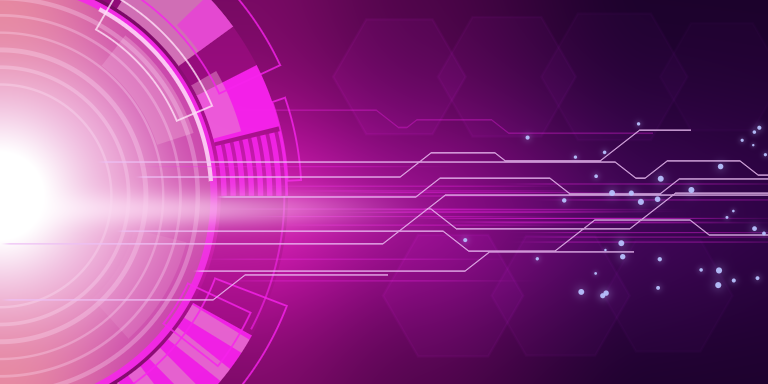
A Shadertoy shader for this background:

```glsl
// Glowing segmented dial at the left, sending circuit traces across a dark violet field.

const vec3 VIOLET = vec3(0.15, 0.008, 0.235);
const vec3 PLUM = vec3(0.43, 0.025, 0.40);
const vec3 ORCHID = vec3(0.64, 0.05, 0.53);
const vec3 MAGENTA = vec3(0.97, 0.13, 0.93);
const vec3 PINK = vec3(0.90, 0.56, 0.79);
const vec3 PEACH = vec3(0.91, 0.55, 0.62);
const vec3 PALE = vec3(1.0, 0.88, 0.97);
const vec3 SPARK = vec3(0.72, 0.76, 1.0);

float hash(float n) { return fract(sin(n * 127.1 + 3.7) * 4375.85); }

// Antialiased shapes from signed distances
float fill(float d) { return clamp(0.5 - d * iResolution.y, 0.0, 1.0); }
float stroke(float d, float halfWidth) { return fill(abs(d) - halfWidth); }
float bell(float d, float width) { return exp(-d * d / (width * width)); }

// Ring sector; polar = (radius, degrees), span = (radii, angles)
float sector(vec2 polar, vec4 span) {
  vec2 d = abs(polar - 0.5 * (span.xz + span.yw)) - 0.5 * (span.yw - span.xz);
  return max(d.x, radians(d.y) * polar.x);
}
void block(inout vec3 c, vec2 polar, vec4 span, vec3 color, float alpha) {
  c = mix(c, color, alpha * fill(sector(polar, span)));
}
void frame(inout vec3 c, vec2 polar, vec4 span, vec3 color) {
  c = mix(c, color, 0.8 * stroke(sector(polar, span), 0.0024));
}

float hexagon(vec2 p, float radius) {
  p = abs(p);
  return max(p.y, dot(p, vec2(0.866, 0.5))) - radius;
}

// Horizontal trace with three sloped steps, limited to a span of x
float trace(vec2 p, vec2 span, float y, vec3 starts, vec3 rises) {
  vec3 steps = sign(rises) * clamp((p.x - starts) * 0.78, vec3(0), abs(rises));
  float d = p.y - y - dot(steps, vec3(1));
  return stroke(d, 0.0021) * smoothstep(span.x, span.x + 0.03, p.x) * step(p.x, span.y);
}

vec3 background(vec2 p) {
  vec3 c = mix(ORCHID, PLUM, smoothstep(0.65, 1.1, p.x));
  c = mix(c, VIOLET, smoothstep(1.0, 1.7, p.x));
  float middle = bell(p.y - 0.44, 0.3);
  c *= mix(0.72, 1.08, middle);
  c += vec3(0.13, 0.02, 0.12) * middle * smoothstep(2.3, 1.2, p.x);
  // Faint hexagons
  for (float i = 0.0; i < 7.0; i++) {
    vec2 center = vec2(1.04 + 0.14 * i, mod(i, 2.0) < 0.5 ? 0.8 : 0.23);
    float d = hexagon(p - center, 0.13 + 0.04 * hash(i));
    c += vec3(0.03, 0.005, 0.035) * (fill(d) + stroke(d, 0.003)) * (1.0 - 0.09 * i);
  }
  return c;
}

vec3 dial(vec3 c, vec2 p, vec2 polar) {
  float r = polar.x;
  // Inner disc, warmer toward the left corners
  vec3 disc = mix(PINK, vec3(0.79, 0.27, 0.67), smoothstep(0.28, 0.57, r));
  float corner = smoothstep(0.45, 0.0, p.x) * smoothstep(0.12, 0.5, abs(p.y - 0.49));
  c = mix(c, mix(disc, PEACH, 0.9 * corner), fill(r - 0.565));
  block(c, polar, vec4(0.43, 0.53, 18, 52), PINK, 0.55);
  block(c, polar, vec4(0.36, 0.50, -48, -14), PINK, 0.3);
  // Concentric rings
  for (float i = 0.0; i < 6.0; i++) {
    float d = r - 0.29 - 0.045 * i;
    c = mix(c, PALE, 0.3 * stroke(d, 0.002 + 0.006 * hash(i + 9.0)));
  }
  // Outer band: blocks, bars and wedges
  block(c, polar, vec4(0.575, 0.75, -70, 70), ORCHID, 0.55);
  block(c, polar, vec4(0.575, 0.75, 36, 58), PINK, 0.75);
  block(c, polar, vec4(0.64, 0.75, 36, 44), MAGENTA, 0.5);
  block(c, polar, vec4(0.575, 0.75, 14, 27), MAGENTA, 0.95);
  block(c, polar, vec4(0.575, 0.65, 15, 30), PINK, 0.5);
  float bars = stroke((fract(r * 42.0) - 0.5) / 42.0, 0.007);
  block(c, polar, vec4(0.575, 0.75, 0, 13), MAGENTA, 0.25 + 0.65 * bars);
  float wedges = stroke(radians(fract(polar.y / 7.0) * 7.0 - 3.5) * r, 0.02);
  block(c, polar, vec4(0.575, 0.75, -58, -29), mix(MAGENTA, PINK, 0.65 * wedges), 0.92);
  // Rims and open frames
  c = mix(c, MAGENTA, 0.85 * stroke(r - 0.557, 0.009));
  block(c, polar, vec4(0.545, 0.556, 4, 62), PALE, 0.85);
  frame(c, polar, vec4(0.50, 0.60, 23, 60), PALE);
  frame(c, polar, vec4(0.63, 0.805, 25, 70), MAGENTA);
  frame(c, polar, vec4(0.75, 0.785, 3, 19), MAGENTA);
  frame(c, polar, vec4(0.60, 0.80, -62, -21), MAGENTA);
  frame(c, polar, vec4(0.54, 0.72, -38, -25), MAGENTA);
  block(c, polar, vec4(0.738, 0.743, -28, 0), MAGENTA, 0.6);
  return c;
}

float circuit(vec2 p) {
  float t = trace(p, vec2(0.35, 1.8), 0.539, vec3(1.042, 1.289, 1.563), vec3(0.063, -0.021, 0.08));
  t += trace(p, vec2(0.56, 2), 0.487, vec3(1.083, 1.432, 1.719), vec3(0.049, -0.041, 0.039));
  t += trace(p, vec2(0, 2), 0.365, vec3(0.997, 3, 3), vec3(0.127, 0, 0));
  t += trace(p, vec2(0.3, 2), 0.398, vec3(1.154, 1.445, 1.797), vec3(-0.052, 0.081, -0.039));
  t += trace(p, vec2(0.5, 1.65), 0.294, vec3(1.211, 3, 3), vec3(0.05, 0, 0));
  t += trace(p, vec2(0.25, 2), 0.578, vec3(1.602, 1.68, 1.927), vec3(-0.042, 0.045, -0.037));
  t += trace(p, vec2(0, 1.01), 0.219, vec3(0.555, 3, 3), vec3(0.065, 0, 0));
  t += trace(p, vec2(1.1, 2), 0.456, vec3(1.122, 1.64, 3), vec3(-0.052, 0.093, 0));
  return min(t, 1.0);
}

void mainImage(out vec4 fragColor, in vec2 fragCoord) {
  vec2 p = fragCoord / iResolution.y, q = p - vec2(0, 0.49);
  vec3 c = dial(background(p), p, vec2(length(q), degrees(atan(q.y, q.x))));
  // Fine streaks
  for (float i = 0.0; i < 22.0; i++) {
    float y = 0.45 + 0.52 * (hash(i) - 0.5) * hash(i + 40.0), x = p.x - 0.3 - 1.1 * hash(i + 70.0);
    c = mix(c, MAGENTA, 0.38 * smoothstep(0.0, 0.2, x) * smoothstep(0.9, 0.5, x) * stroke(p.y - y, 0.0015));
  }
  // Dim trace, beam, white core and bright traces
  c = mix(c, MAGENTA, 0.3 * trace(p, vec2(0.6, 1.7), 0.713, vec3(0.98, 1.06, 1.28), vec3(-0.045, 0.02, -0.035)));
  c = mix(c, PALE, 0.82 * bell(p.y - 0.455, 0.043) * smoothstep(1.2, 0.25, p.x));
  c = mix(c, PINK, 0.22 * bell(p.y - 0.45, 0.13) * smoothstep(1.3, 0.4, p.x));
  c = mix(c, vec3(1), min(1.0, 1.25 * bell(length(q), 0.24)));
  c = mix(c, vec3(0.93, 0.75, 0.96), 0.78 * circuit(p));
  // Scattered sparks, denser to the right
  for (float i = 0.0; i < 38.0; i++) {
    vec2 at = vec2(1.13 + 0.87 * sqrt(hash(i + 5.0)), 0.22 + 0.46 * hash(i + 91.0));
    float d = length(p - at), size = 0.003 + 0.005 * hash(i + 23.0);
    c = mix(c, SPARK, 0.8 * fill(d - size) + 0.15 * bell(d, 2.5 * size));
  }
  fragColor = vec4(c, 1);
}
```
